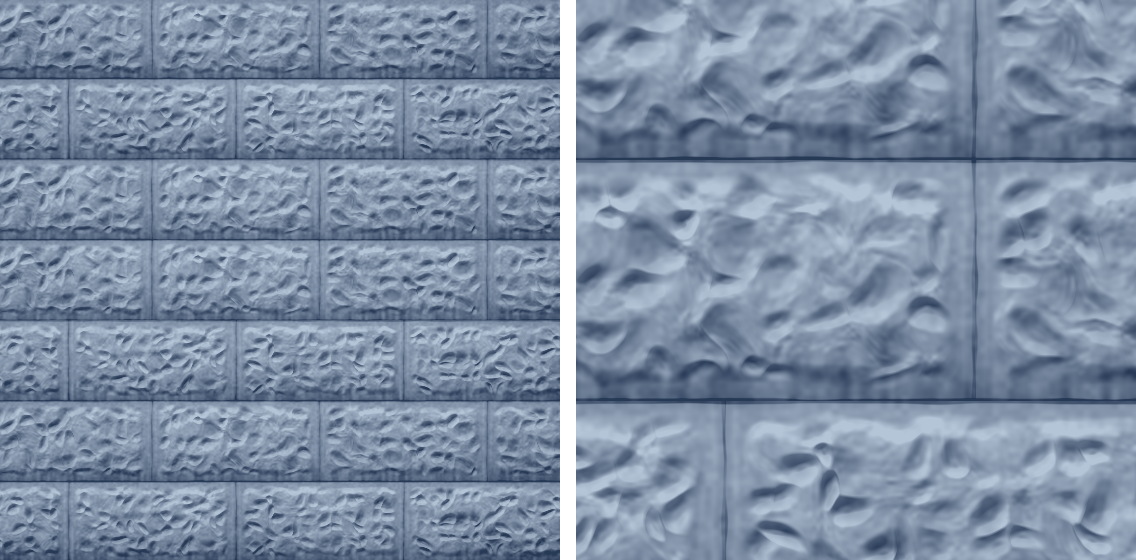
Left, the full canvas; right, a detail of the centre.
A Shadertoy shader for this texture:

```glsl
// Blue-grey rusticated block wall: courses of blocks, each with a flat margin
// and a raised, pitted panel. A height field (rounded box, noise and elliptical
// pits) is lit from above, then joints, grime and grain are laid over it.

const float COURSE = 0.1439;          // course height, in canvas heights
const float BLOCK = 2.08;             // block length, in course heights
const vec3 SHADOW = vec3(0.15, 0.222, 0.335);
const vec3 LIGHT = vec3(0.68, 0.745, 0.82);

vec2 hash2(vec2 p) {
    vec3 q = fract(p.xyx * vec3(0.1031, 0.1030, 0.0973));
    q += dot(q, q.yzx + 33.33);
    return fract((q.xx + q.yz) * q.zy);
}

float noise(vec2 p) {
    vec2 i = floor(p), f = fract(p);
    f = f * f * (3.0 - 2.0 * f);
    float low = mix(hash2(i).x, hash2(i + vec2(1, 0)).x, f.x);
    float high = mix(hash2(i + vec2(0, 1)).x, hash2(i + vec2(1, 1)).x, f.x);
    return mix(low, high, f.y);
}

float fbm(vec2 p) {
    float sum = 0.0, amp = 0.5;
    for (int i = 0; i < 4; i++) {
        sum += amp * noise(p);
        p = p * 2.03 + 17.3;
        amp *= 0.5;
    }
    return sum;
}

// Depth of scattered, randomly turned elliptical dents
float pits(vec2 p) {
    float depth = 0.0;
    for (int y = -1; y <= 1; y++)
    for (int x = -1; x <= 1; x++) {
        vec2 cell = floor(p) + vec2(x, y);
        vec2 rnd = hash2(cell + 3.7), shape = hash2(cell + 91.2);
        vec2 q = p - cell - 0.5 - 0.75 * (rnd - 0.5);
        float angle = 3.0 * (shape.x - 0.5);
        float c = cos(angle), s = sin(angle);
        q = mat2(c, -s, s, c) * q * vec2(1.4, 2.2) * mix(0.85, 1.4, rnd.y);
        depth = max(depth, (0.35 + 0.65 * shape.y) * (1.0 - smoothstep(0.15, 1.0, length(q))));
    }
    return depth;
}

// Raised panel mask; p runs from (0,0) to (BLOCK,1)
float panelMask(vec2 p, vec2 seed) {
    vec2 halfSize = vec2(0.5 * BLOCK - 0.10, 0.41);
    vec2 d = abs(p - vec2(0.5 * BLOCK, 0.51)) - halfSize + 0.09;
    float dist = length(max(d, 0.0)) + min(max(d.x, d.y), 0.0) - 0.09;
    dist += 0.06 * (noise(p * 7.0 + seed) - 0.5);
    return 1.0 - smoothstep(-0.07, 0.025, dist);
}

float relief(vec2 p, vec2 seed, float density) {
    vec2 q = p + seed;
    vec2 warp = vec2(noise(q * 6.0), noise(q * 6.0 + 31.7)) - 0.5;
    float dents = pits((q + 0.085 * warp) * density);
    float lumps = fbm(q * 4.5 + 0.5 * warp);
    float height = 0.055 + 0.14 * (lumps - 0.5) - 0.105 * dents;
    return panelMask(p, seed) * height + 0.0035 * noise(q * 28.0);
}

float line(float dist, float width, float aa) {
    return 1.0 - smoothstep(width - aa, width + aa, abs(dist));
}

void mainImage(out vec4 fragColor, in vec2 fragCoord) {
    vec2 uv = fragCoord / iResolution.xy;
    float aa = 1.0 / (iResolution.y * COURSE);

    // Courses counted from the top; two alternating layouts, five-course cycle
    float fromTop = (1.0 - uv.y + 0.0033) / COURSE;
    float course = floor(fromTop);
    float cycle = mod(course, 5.0);
    float shifted = (cycle == 1.0 || cycle == 4.0) ? 1.0 : 0.0;
    float along = (uv.x - mix(0.2715, 0.1225, shifted)) / COURSE;
    float column = floor(along / BLOCK);
    vec2 p = vec2(along - column * BLOCK, 1.0 - fract(fromTop));
    vec2 seed = floor(60.0 * hash2(vec2(column + 8.0, shifted * 13.0 + 5.0))) + 7.0;

    // Relief lit from above and slightly from the left
    float density = mix(5.0, 6.0, shifted);
    float e = 0.014;
    float h = relief(p, seed, density);
    vec2 slope = vec2(relief(p + vec2(e, 0), seed, density),
                      relief(p + vec2(0, e), seed, density)) - h;
    float panel = panelMask(p, seed);
    float lit = -dot(slope / e, vec2(-0.35, 0.94));
    float tone = 0.67 + 0.29 * clamp(lit, -1.5, 0.9);
    tone += panel * (0.02 + 2.3 * min(h - 0.02, 0.025)) + 0.22 * (p.y - 0.5);

    // Grime: drips near the foot, broad stains and fine grain
    float foot = 1.0 - smoothstep(0.03, 0.36, p.y);
    tone -= 0.26 * foot * noise(vec2(p.x * 24.0, p.y * 2.5) + seed);
    tone += 0.14 * (fbm(uv * 9.0) - 0.5);
    tone += 0.12 * (noise(uv * 240.0) - 0.5) + 0.09 * (noise(uv * 95.0) - 0.5);

    // Joints: thin broken cores with soft shade and a pale arris beside them
    float wobble = 0.008 * (noise(vec2(uv.x * 40.0, course)) - 0.5);
    float bed = min(p.y, 1.0 - p.y) + wobble;
    float head = min(p.x, BLOCK - p.x) + 0.012 * (noise(vec2(p.y * 8.0, column)) - 0.5);
    tone += 0.08 * line(head - 0.045, 0.012, 0.02);
    tone -= 0.15 * exp(-bed * 24.0) + 0.10 * exp(-head * 28.0);
    tone -= line(bed, 0.010, aa) * mix(0.26, 0.50, noise(vec2(uv.x * 30.0, course + 0.5)));
    tone -= line(head, 0.008, aa) * mix(0.08, 0.34, noise(vec2(column, p.y * 6.0 + course)));

    // Gentle falloff toward the canvas edges
    vec2 edge = uv - vec2(0.46, 0.54);
    tone -= 0.26 * dot(edge, edge) - 0.02;
    fragColor = vec4(mix(SHADOW, LIGHT, clamp(tone, 0.0, 1.05)), 1.0);
}
```
